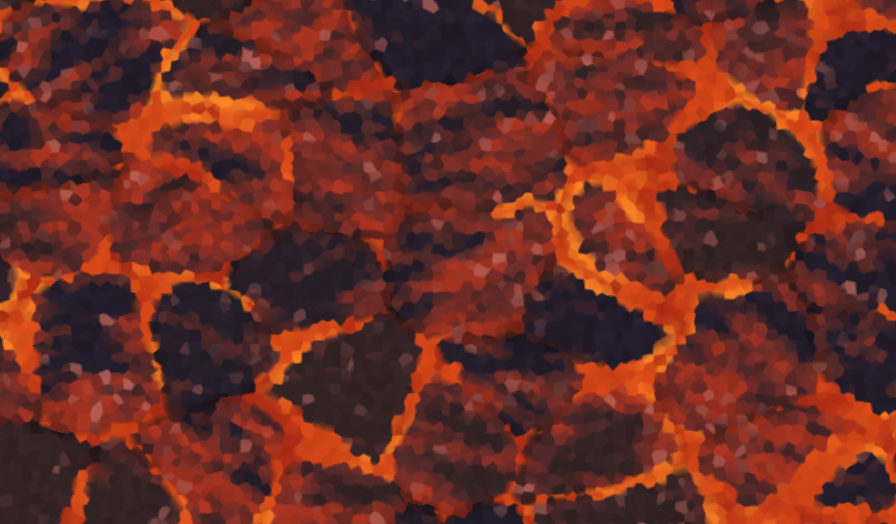
Write a Shadertoy shader that draws this texture.

```glsl
// Cooling lava: dark and red-hot rock plates parted by glowing molten seams.
// Warped Voronoi cells give plates and seams, stretched noise gives the layered
// rock, and a fine second Voronoi breaks everything into round paint dabs.

const vec2  PLATE_SCALE = vec2(3.9, 4.8);   // plates per canvas height
const float WARP        = 0.085;            // bending of the plate outlines
const float SEAM_WIDTH  = 0.042;            // mean half width, in plate units
const float SEAM_VARY   = 0.40;
const float SEAM_SOFT   = 0.012;
const float CORNER      = 18.0;             // lower values round corners more
const vec2  LAYER_SCALE = vec2(8.0, 25.0);  // layers run mostly sideways
const float DAB_SCALE   = 52.0;             // dabs per canvas height
const float DAB_FLATTEN = 0.75;             // 1 = one flat sample per dab

const vec3 CHARCOAL = vec3(0.20, 0.135, 0.14);
const vec3 NAVY     = vec3(0.135, 0.11, 0.165);
const vec3 BROWN    = vec3(0.30, 0.15, 0.15);
const vec3 MAROON   = vec3(0.45, 0.17, 0.15);
const vec3 RED      = vec3(0.62, 0.19, 0.12);
const vec3 ASH_PINK = vec3(0.66, 0.38, 0.35);
const vec3 DEEP     = vec3(0.67, 0.17, 0.08);
const vec3 MOLTEN   = vec3(0.82, 0.27, 0.09);
const vec3 BRIGHT   = vec3(0.96, 0.50, 0.14);

vec2 hash2(vec2 p) {
    vec3 q = fract(vec3(p.xyx) * vec3(0.1031, 0.1030, 0.0973));
    q += dot(q, q.yzx + 33.33);
    return fract((q.xx + q.yz) * q.zy);
}

float noise(vec2 p) {
    vec2 i = floor(p), f = fract(p);
    f = f * f * (3.0 - 2.0 * f);
    float low  = mix(hash2(i).x, hash2(i + vec2(1, 0)).x, f.x);
    float high = mix(hash2(i + vec2(0, 1)).x, hash2(i + vec2(1, 1)).x, f.x);
    return mix(low, high, f.y);
}

float fbm(vec2 p) {
    float sum = 0.0, amp = 0.5;
    for (int i = 0; i < 3; i++) {
        sum += amp * noise(p);
        p = mat2(1.6, 1.2, -1.2, 1.6) * p + 17.3;
        amp *= 0.5;
    }
    return sum / 0.875;
}

// Layered noise keeps its direction across octaves
float layers(vec2 p) {
    return 0.55 * noise(p) + 0.30 * noise(p * 2.1 + 31.7) + 0.15 * noise(p * 4.3 + 5.9);
}

vec2 plateSeed(vec2 cell) { return cell + 0.5 + 0.86 * (hash2(cell + 40.0) - 0.5); }

// Returns the rounded distance to the plate border (x) and the plate id (yz)
vec3 plates(vec2 p) {
    vec2 base = floor(p), own = base;
    float nearest = 9.0;
    for (int y = -1; y <= 1; y++)
    for (int x = -1; x <= 1; x++) {
        vec2 cell = base + vec2(x, y);
        float d = distance(p, plateSeed(cell));
        if (d < nearest) { nearest = d; own = cell; }
    }
    vec2 ownSeed = plateSeed(own);
    float sum = 0.0;
    for (int y = -2; y <= 2; y++)
    for (int x = -2; x <= 2; x++) {
        if (x == 0 && y == 0) continue;
        vec2 seed = plateSeed(own + vec2(x, y));
        float d = dot(0.5 * (seed + ownSeed) - p, normalize(seed - ownSeed));
        sum += exp(-CORNER * d);
    }
    return vec3(-log(sum) / CORNER, own);
}

// Colour of rock and seams at p; dab holds the random values of one dab
vec3 lava(vec2 p, vec2 dab) {
    vec2 bend = vec2(fbm(p * 6.0), fbm(p * 6.0 + 50.0)) - 0.5;
    vec3 plate = plates((p + WARP * bend) * PLATE_SCALE + 7.0);
    float border = plate.x;
    vec2 kind = hash2(plate.yz + 3.0), look = hash2(plate.yz + 91.0);

    // Rock: plate heat plus tilted layers, glowing next to the seams
    float tilt = (look.x - 0.5) * 1.2;
    vec2 q = mat2(cos(tilt), sin(tilt), -sin(tilt), cos(tilt)) * (p + 0.4 * WARP * bend);
    float layer = layers(q * LAYER_SCALE + 20.0 * kind);
    float rough = mix(0.45, 1.0, smoothstep(0.1, 0.45, kind.x));
    float heat = 0.10 + 0.56 * kind.x + 1.5 * rough * (layer - 0.5) + 0.16 * (dab.x - 0.5);
    heat += 0.16 * exp(-max(border, 0.0) / 0.07);
    vec3 rock = mix(CHARCOAL, NAVY, smoothstep(0.45, 0.75, look.y));
    rock = mix(rock, BROWN,  smoothstep(0.25, 0.45, heat));
    rock = mix(rock, MAROON, smoothstep(0.45, 0.63, heat));
    rock = mix(rock, RED,    smoothstep(0.63, 0.85, heat));

    // Ashy flecks, mostly on the raised layers of rough plates
    float fleck = smoothstep(0.90, 0.97, dab.y + 0.35 * rough * (layer - 0.5));
    rock = mix(rock, ASH_PINK, fleck * mix(0.25, 0.75, dab.x));
    rock *= 0.90 + 0.20 * dab.x;
    rock *= mix(0.72, 1.0, smoothstep(0.0, 0.06, border));

    // Seams: red-orange flow with brighter rims in patches
    float width = SEAM_WIDTH + SEAM_VARY * (fbm(p * 5.0 + 80.0) - 0.5);
    float seam = smoothstep(-SEAM_SOFT, SEAM_SOFT, width - border);
    float rim = smoothstep(-0.2, 0.9, border / max(width, 0.02));
    float patchy = fbm(p * 7.0 + 120.0);
    vec3 flow = mix(DEEP, MOLTEN, smoothstep(0.28, 0.52, fbm(p * 18.0)));
    flow = mix(flow, BRIGHT, rim * smoothstep(0.42, 0.70, patchy));
    flow *= 0.95 + 0.10 * dab.x;
    return mix(rock, flow, seam);
}

void mainImage(out vec4 fragColor, in vec2 fragCoord) {
    vec2 p = fragCoord / iResolution.y;

    // Find the two dabs that lie nearest, larger ones reaching further
    vec2 g = p * DAB_SCALE, base = floor(g);
    vec2 first = g, second = g, firstId = base, secondId = base;
    float d1 = 9.0, d2 = 9.0;
    for (int y = -1; y <= 1; y++)
    for (int x = -1; x <= 1; x++) {
        vec2 id = base + vec2(x, y);
        vec2 centre = id + 0.1 + 0.8 * hash2(id);
        float d = distance(g, centre) - 0.35 * hash2(id + 200.0).x;
        if (d < d1) {
            d2 = d1; second = first; secondId = firstId;
            d1 = d;  first = centre; firstId = id;
        } else if (d < d2) {
            d2 = d; second = centre; secondId = id;
        }
    }

    // Blend across the dab outline for a smooth edge
    vec3 near = lava(mix(p, first / DAB_SCALE, DAB_FLATTEN), hash2(firstId + 300.0));
    vec3 next = lava(mix(p, second / DAB_SCALE, DAB_FLATTEN), hash2(secondId + 300.0));
    float edge = 0.5 + 0.5 * smoothstep(0.0, 0.25, d2 - d1);
    fragColor = vec4(mix(next, near, edge), 1.0);
}
```
